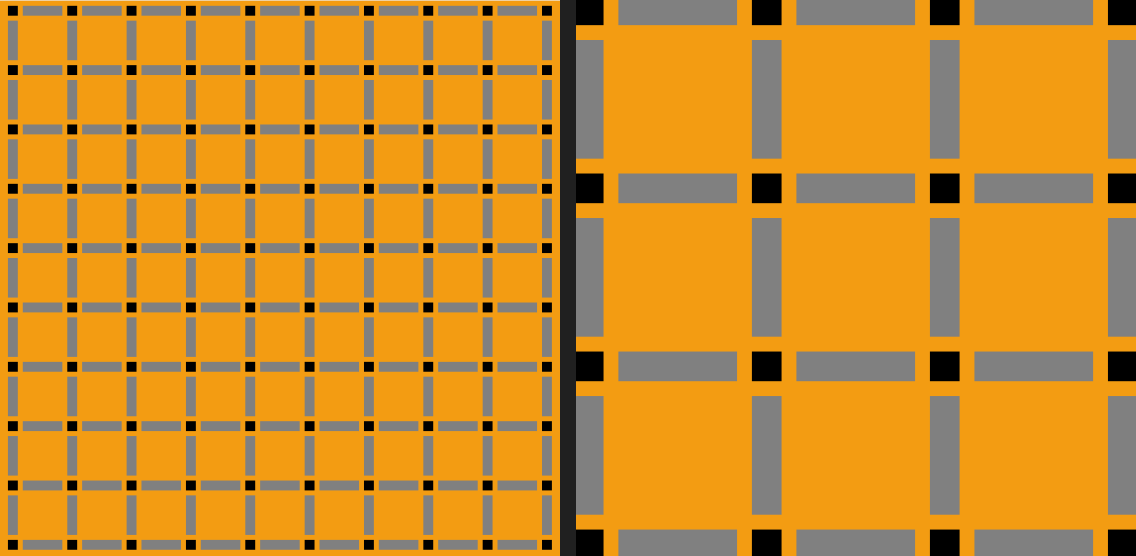
Left: the whole. Right: its middle third, enlarged.
Give the GLSL for this pattern, as a Shadertoy shader.

```glsl
// Square lattice of black nodes joined by detached grey bars on flat orange.

const vec3 GROUND = vec3(0.953, 0.612, 0.071);
const vec3 BAR    = vec3(0.502);
const vec3 NODE   = vec3(0.0);
const vec3 RIM    = vec3(0.93, 0.90, 0.85);

const float NODES      = 10.0;                  // nodes across and down
const float PITCH      = 0.10673;               // node spacing, in canvas heights
const vec2  FIRST_NODE = vec2(0.02316, 0.0201); // centre of the lower-left node
const float HALF_WIDTH = 1.0 / 12.0;            // half node and bar width, in pitches
const float HALF_BAR   = 1.0 / 3.0;             // half bar length, in pitches
const float RIM_WIDTH  = 0.0013;                // pale upper rim, in canvas heights

// Antialiased coverage of an axis-aligned box centred on the origin.
float boxCoverage(vec2 p, vec2 halfSize, float pixel) {
    vec2 c = clamp((halfSize - abs(p)) / pixel + 0.5, 0.0, 1.0);
    return c.x * c.y;
}

void mainImage(out vec4 fragColor, in vec2 fragCoord) {
    vec2 uv = fragCoord / iResolution.y;
    vec2 p = (uv - FIRST_NODE) / PITCH;
    float pixel = 1.0 / (iResolution.y * PITCH);

    // Nearest node and nearest gap between nodes, limited to the lattice
    vec2 node = clamp(floor(p + 0.5), 0.0, NODES - 1.0);
    vec2 span = clamp(floor(p), 0.0, NODES - 2.0) + 0.5;

    float across = boxCoverage(p - vec2(span.x, node.y), vec2(HALF_BAR, HALF_WIDTH), pixel);
    float upright = boxCoverage(p - vec2(node.x, span.y), vec2(HALF_WIDTH, HALF_BAR), pixel);
    float dot4 = boxCoverage(p - node, vec2(HALF_WIDTH), pixel);

    vec3 color = mix(GROUND, BAR, max(across, upright));
    color = mix(color, NODE, dot4);

    // Thin pale line along the upper edge
    float rim = clamp((uv.y - 1.0 + RIM_WIDTH) * iResolution.y + 0.5, 0.0, 1.0);
    color = mix(color, RIM, rim);

    fragColor = vec4(color, 1.0);
}
```
